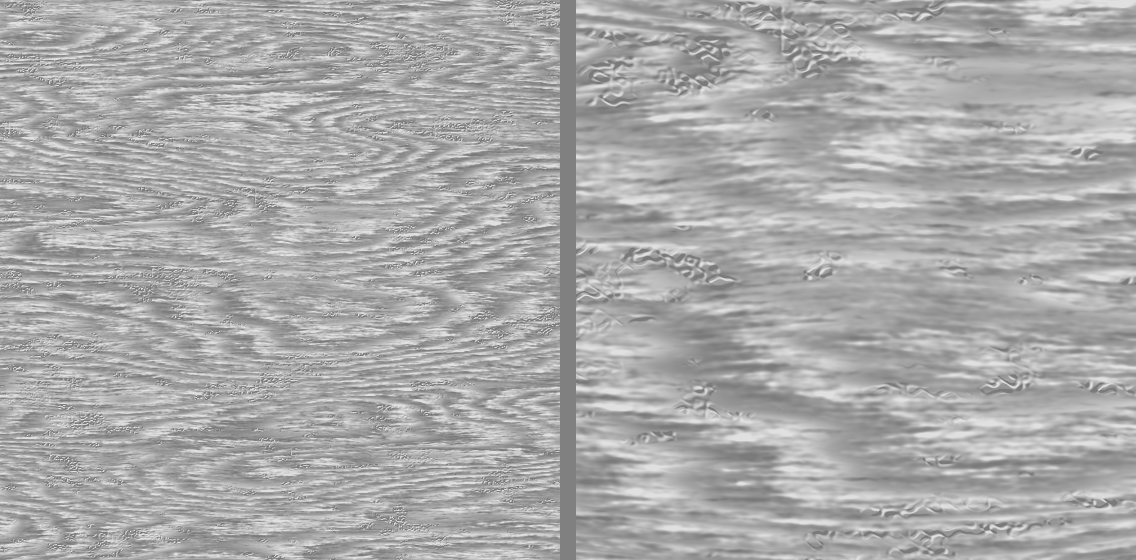
Left, the full canvas; right, a detail of the centre.
This texture is drawn by a WebGL 1 fragment shader. Its source:

```glsl
precision highp float;
// Grey wood with horizontal grain: long flat rings, hairline fibres and small pore flecks.
uniform vec2 u_resolution;

#define BASE_TONE 0.663
#define RING_CONTRAST 0.2
#define RING_SLOPE 30.0
#define RING_SWELL 11.0
#define RING_FRAY 0.24
#define FIBRE_CONTRAST 0.25
#define BROAD_CONTRAST 0.06
#define FLECK_CONTRAST 0.3
#define DARKEST 0.48
#define LIGHTEST 0.88

vec2 hash2(vec2 p) {
  vec3 q = fract(p.xyx * vec3(0.1031, 0.1030, 0.0973));
  q += dot(q, q.yzx + 33.33);
  return fract((q.xx + q.yz) * q.zy);
}

float corner(vec2 cell, vec2 offset) {
  return dot(hash2(cell) * 2.0 - 1.0, offset);
}

// Gradient noise, roughly -0.6 to 0.6
float noise(vec2 p) {
  vec2 i = floor(p), f = fract(p);
  vec2 u = f * f * f * (f * (f * 6.0 - 15.0) + 10.0);
  vec2 e = vec2(1.0, 0.0);
  return mix(mix(corner(i, f), corner(i + e, f - e), u.x),
             mix(corner(i + e.yx, f - e.yx), corner(i + 1.0, f - 1.0), u.x), u.y);
}

// Growth height: its level lines are the year rings
float growth(vec2 p) {
  float h = RING_SLOPE * p.y;
  h += RING_SWELL * noise(p * vec2(1.5, 9.0) + 13.7);
  h += 1.7 * noise(p * vec2(2.6, 22.0) + 41.3);
  h += 0.7 * noise(p * vec2(6.0, 60.0) + 7.9);
  return h;
}

// Thin streaks along the grain, bent slightly by a slow drift
float fibres(vec2 p) {
  p.y += 0.014 * noise(p * vec2(5.0, 10.0) + 63.0);
  float streaks = noise(p * vec2(13.0, 190.0) + 5.0);
  streaks += 0.9 * noise(p * vec2(30.0, 270.0) + 29.0);
  streaks += 0.75 * noise(p * vec2(75.0, 330.0) + 77.0);
  streaks += 0.4 * noise(p * vec2(170.0, 400.0) + 19.0);
  return streaks;
}

// Curled ridge line used for the pore flecks
float worm(vec2 p) {
  float ridge = abs(noise(p * vec2(125.0, 190.0) + 17.0));
  return 1.0 - smoothstep(0.0, 0.2, ridge);
}

void main() {
  vec2 p = gl_FragCoord.xy / u_resolution;
  float hair = fibres(p);

  // Year rings with frayed edges, clearer in some regions than in others
  float wave = 0.5 + 0.5 * cos(6.2832 * (growth(p) + RING_FRAY * hair));
  float light = smoothstep(0.02, 0.92, wave);
  float clarity = clamp(0.75 + 1.1 * noise(p * vec2(3.0, 15.0) + 53.0), 0.3, 1.0);
  float tone = BASE_TONE + RING_CONTRAST * clarity * (light - 0.5);

  // Fibres show most in the pale wood
  tone += FIBRE_CONTRAST * mix(0.6, 1.1, light) * hair;
  tone += BROAD_CONTRAST * noise(p * vec2(2.5, 12.0) + 83.0);

  // Embossed flecks gathered in patches on the dark bands
  float patches = noise(p * vec2(5.0, 15.0) + 31.0)
                + 0.9 * noise(p * vec2(26.0, 75.0) + 59.0);
  float cover = smoothstep(0.2, 0.36, patches) * mix(1.0, 0.3, light);
  float relief = worm(p) - worm(p + vec2(0.0014, -0.002));
  tone = mix(tone, BASE_TONE - 0.08, 0.6 * cover);
  tone += FLECK_CONTRAST * cover * relief;

  gl_FragColor = vec4(vec3(clamp(tone, DARKEST, LIGHTEST)), 1.0);
}
```
